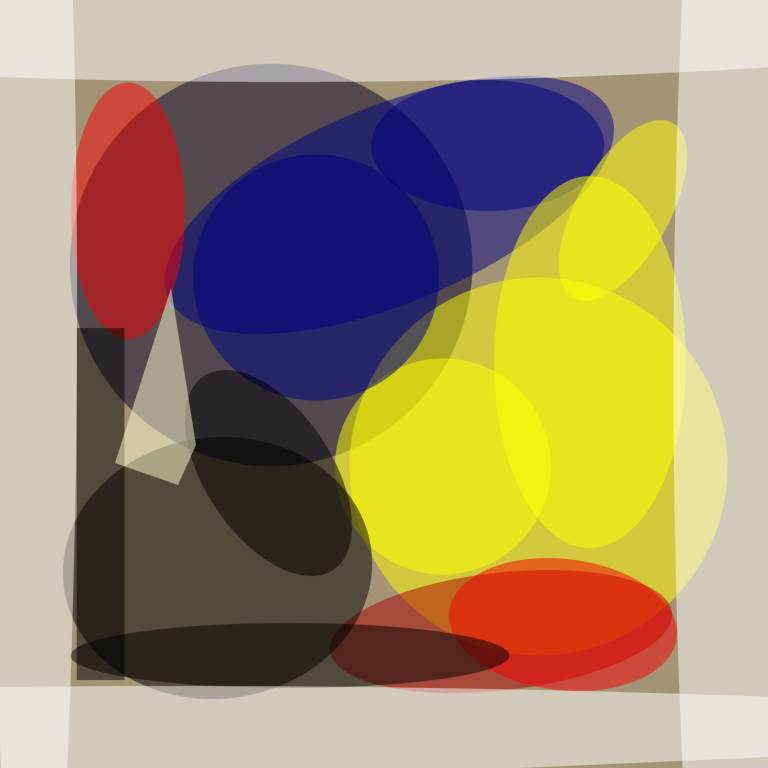
Reproduce this background procedurally as a three.js fragment shader.

```glsl
// Overlapping translucent ellipses in navy, blue, yellow, red and black, framed by pale strips.

varying vec2 vUv;

// Colours
const vec3 GROUND = vec3(0.64, 0.58, 0.46);
const vec3 NAVY   = vec3(0.0, 0.0, 0.16);
const vec3 BLUE   = vec3(0.0, 0.0, 0.51);
const vec3 YELLOW = vec3(1.0, 1.0, 0.0);
const vec3 RED    = vec3(0.97, 0.0, 0.0);
const vec3 MAROON = vec3(0.68, 0.0, 0.0);
const vec3 BLACK  = vec3(0.0);
const vec3 IVORY  = vec3(1.0, 1.0, 0.82);
const vec3 WHITE  = vec3(1.0);

// Paint settings
const float OPACITY = 0.5;
const float EDGE = 0.001; // half width of the soft edge

float circle(vec2 p, vec2 center, float radius) {
  return length(p - center) - radius;
}

// Approximate distance to an ellipse turned counterclockwise by some degrees.
float ellipse(vec2 p, vec2 center, vec2 radii, float degrees) {
  float a = radians(degrees);
  vec2 q = p - center;
  q = vec2(cos(a) * q.x + sin(a) * q.y, cos(a) * q.y - sin(a) * q.x);
  float k = length(q / radii);
  float slope = length(q / (radii * radii));
  return k * (k - 1.0) / max(slope, 0.0001);
}

float box(vec2 p, vec2 center, vec2 halfSize) {
  vec2 d = abs(p - center) - halfSize;
  return max(d.x, d.y);
}

// Distance to the line from a to b, positive on its left side.
float sideOf(vec2 p, vec2 a, vec2 b) {
  vec2 d = normalize(b - a);
  return dot(p - a, vec2(-d.y, d.x));
}

// Convex quad with its corners in clockwise order.
float quad(vec2 p, vec2 a, vec2 b, vec2 c, vec2 d) {
  return max(max(sideOf(p, a, b), sideOf(p, b, c)),
             max(sideOf(p, c, d), sideOf(p, d, a)));
}

// Height of a shallow parabola, used for the bowed strip edges.
float bow(float t, float apex, float bend) {
  return bend * (t - apex) * (t - apex);
}

// Lay a translucent ink over the colour wherever the distance is negative.
void wash(inout vec3 color, vec3 ink, float dist) {
  color = mix(color, ink, OPACITY * (1.0 - smoothstep(-EDGE, EDGE, dist)));
}

void main() {
  vec2 p = vUv;
  vec3 color = GROUND;

  // Navy disc and slanted blue ellipses
  wash(color, NAVY, circle(p, vec2(0.353, 0.655), 0.262));
  wash(color, BLUE, ellipse(p, vec2(0.507, 0.733), vec2(0.312, 0.128), 22.5));
  wash(color, BLUE, ellipse(p, vec2(0.635, 0.8105), vec2(0.1517, 0.0853), 0.0));

  // Yellow group
  wash(color, YELLOW, circle(p, vec2(0.7012, 0.3926), 0.2461));
  wash(color, YELLOW, circle(p, vec2(0.5768, 0.3926), 0.1406));
  wash(color, YELLOW, ellipse(p, vec2(0.7682, 0.5286), vec2(0.125, 0.2422), 0.0));
  wash(color, YELLOW, ellipse(p, vec2(0.8112, 0.7259), vec2(0.1311, 0.0603), 60.4));

  // Blue disc above the yellow
  wash(color, BLUE, circle(p, vec2(0.4115, 0.6387), 0.1602));

  // Red group
  wash(color, RED, ellipse(p, vec2(0.1667, 0.7253), vec2(0.0742, 0.1673), 0.0));
  wash(color, MAROON, ellipse(p, vec2(0.6523, 0.1777), vec2(0.224, 0.0766), 6.4));
  wash(color, RED, ellipse(p, vec2(0.7331, 0.1868), vec2(0.1491, 0.0854), -6.6));

  // Black group
  wash(color, BLACK, ellipse(p, vec2(0.2832, 0.2604), vec2(0.2016, 0.1701), 6.0));
  wash(color, BLACK, ellipse(p, vec2(0.3496, 0.3841), vec2(0.1517, 0.0824), -56.2));
  wash(color, BLACK, ellipse(p, vec2(0.3776, 0.1465), vec2(0.2858, 0.0423), 0.0));
  wash(color, BLACK, box(p, vec2(0.131, 0.3437), vec2(0.0311, 0.2292)));

  // Ivory shard
  wash(color, IVORY, quad(p, vec2(0.2227, 0.625), vec2(0.2552, 0.4206),
                             vec2(0.2318, 0.3685), vec2(0.1497, 0.3971)));

  // Bowed pale strips along the four sides
  float top = 0.8932 + bow(p.x, 0.371, 0.048) - p.y;
  float bottom = p.y - 0.1068 + bow(p.x, 0.234, 0.024);
  float left = p.x - 0.1003 + bow(p.y, 0.609, 0.034);
  float right = 0.877 + bow(p.y, 0.508, 0.046) - p.x;
  bottom = max(bottom, 0.0443 * (p.x - 0.677) - p.y - EDGE * step(p.x, 0.677));
  left = max(left, 0.05 * (0.05 - p.y) - p.x - EDGE);
  wash(color, WHITE, top);
  wash(color, WHITE, bottom);
  wash(color, WHITE, left);
  wash(color, WHITE, right);

  gl_FragColor = vec4(color, 1.0);
}
```
